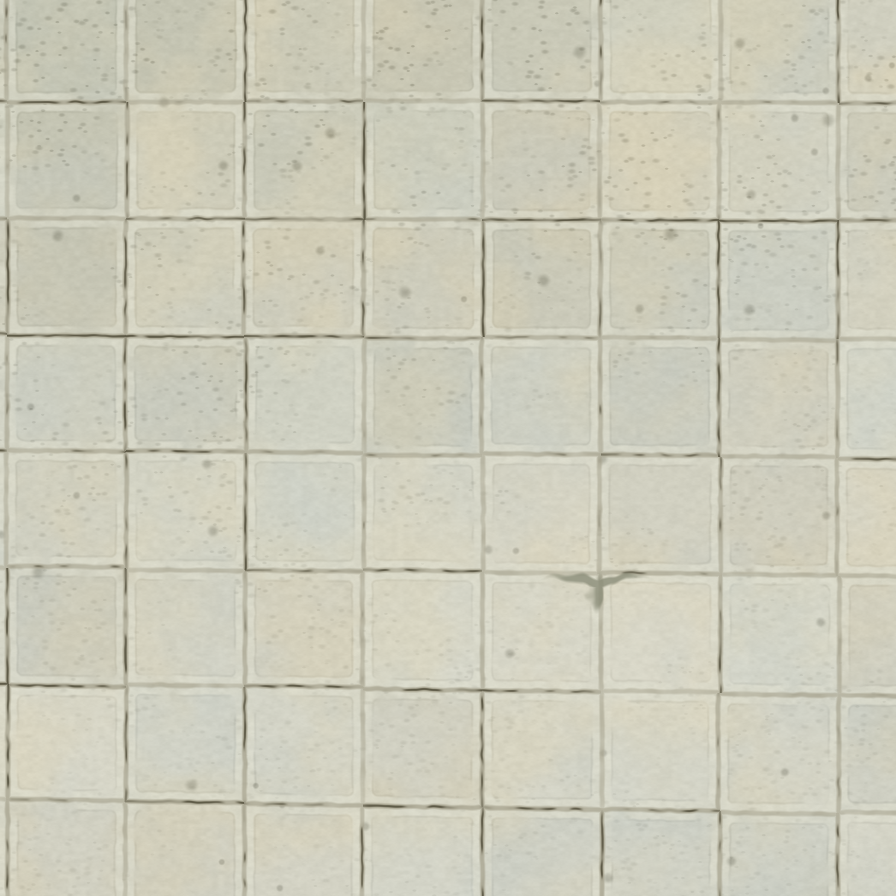
Give the GLSL for this texture, as a Shadertoy shader.

```glsl
// Weathered pale concrete paving: square slabs with raised rims and sandy, cracked joints.

// Layout, in canvas units
const vec2 ORIGIN = vec2(0.008, 0.886);   // a crossing of two joints
const vec2 PITCH = vec2(0.1325, 0.1298);  // slab spacing
const float ROW_SPREAD = 0.0026;          // rows widen toward the right
const float JITTER = 0.0016;              // joint misalignment
const float WOBBLE = 0.0016;              // joint raggedness
const float JOINT_HALF = 0.0026;
const float CRACK_HALF = 0.0011;
const float RIM = 0.0105;
const float CORNER = 0.017;
const vec2 STAIN = vec2(0.665, 0.354);

// Colours
const vec3 GREY = vec3(0.765, 0.768, 0.700);
const vec3 PALE = vec3(0.825, 0.825, 0.772);
const vec3 CREAM = vec3(0.840, 0.815, 0.715);
const vec3 COOL = vec3(0.785, 0.800, 0.765);
const vec3 RIM_LIGHT = vec3(0.865, 0.865, 0.805);
const vec3 SAND = vec3(0.650, 0.635, 0.555);
const vec3 CRACK = vec3(0.370, 0.355, 0.280);
const vec3 DAMP = vec3(0.520, 0.530, 0.450);

float hash(vec2 p) {
    vec3 q = fract(p.xyx * vec3(0.1031, 0.1030, 0.0973));
    q += dot(q, q.yzx + 33.33);
    return fract((q.x + q.y) * q.z);
}

float noise(vec2 p) {
    vec2 i = floor(p), f = fract(p);
    f = f * f * (3.0 - 2.0 * f);
    return mix(mix(hash(i), hash(i + vec2(1, 0)), f.x),
               mix(hash(i + vec2(0, 1)), hash(i + vec2(1, 1)), f.x), f.y);
}

float fbm(vec2 p) {
    float sum = 0.0, amp = 0.533;
    for (int i = 0; i < 4; i++) {
        sum += amp * noise(p);
        p = p * 2.03 + 17.3;
        amp *= 0.5;
    }
    return sum;
}

// Cellular pits: only a share of the cells holds one
float pits(vec2 p, float share) {
    vec2 cell = floor(p);
    float pit = 0.0;
    for (int y = -1; y <= 1; y++)
    for (int x = -1; x <= 1; x++) {
        vec2 c = cell + vec2(x, y);
        vec2 centre = c + vec2(hash(c + 3.1), hash(c + 8.7));
        float radius = mix(0.25, 0.65, hash(c + 5.5));
        float keep = step(hash(c + 1.9), share);
        pit = max(pit, keep * (1.0 - smoothstep(0.1, radius, length(p - centre))));
    }
    return pit;
}

float band(float d, float halfWidth, float soft) {
    return 1.0 - smoothstep(halfWidth - soft, halfWidth + soft, abs(d));
}

void mainImage(out vec4 fragColor, in vec2 fragCoord) {
    vec2 uv = fragCoord / iResolution.xy;
    float soft = max(0.0007, 0.75 / iResolution.y);

    // Slab grid with uneven joints
    vec2 pitch = PITCH + vec2(0.0, ROW_SPREAD * uv.x);
    vec2 ragged = vec2(noise(uv * 95.0), noise(uv * 95.0 + 41.0)) - 0.5;
    vec2 grid = (uv - ORIGIN + WOBBLE * ragged) / pitch;
    vec2 joint = round(grid), along = floor(grid);
    vec2 segV = vec2(joint.x, along.y) + 20.0;
    vec2 segH = vec2(along.x, joint.y) + 60.0;
    vec2 shift = JITTER * (2.0 * vec2(hash(segV), hash(segH)) - 1.0);
    vec2 offset = (grid - joint) * pitch - shift;
    vec2 slab = joint + step(0.0, offset) + 30.0;
    vec2 d = abs(offset);
    float inset = CORNER - length(max(CORNER - d, 0.0));

    // Slab face: broad fade, tint per slab, blotches
    float broad = fbm(uv * 3.0 + 4.0);
    float upper = smoothstep(0.1, 1.05, uv.y + 0.35 * (broad - 0.5));
    vec3 col = mix(PALE, GREY, upper * (1.0 - 0.55 * uv.x));
    float warm = smoothstep(0.35, 0.75, fbm(uv * 11.0 + 9.0));
    col = mix(col, CREAM, warm * 0.5 + 0.35 * upper * uv.x);
    col = mix(col, COOL, 0.45 * smoothstep(0.45, 0.75, fbm(uv * 9.0 + 31.0)));
    col += 0.035 * (hash(slab) - 0.5);
    col += vec3(0.014, 0.0, -0.014) * (hash(slab + 7.0) - 0.5);

    // Raised rim, with a faint shaded line along its inner edge
    float worn = smoothstep(0.2, 0.55, noise(uv * 42.0 + 5.0));
    float rim = 1.0 - smoothstep(RIM - 0.002, RIM + 0.001, inset);
    col = mix(col, RIM_LIGHT, rim * mix(0.2, 0.6, worn));
    col -= 0.035 * worn * band(inset - RIM - 0.001, 0.0011, 0.0012);

    // Grain and pits, coarser toward the top
    col += 0.055 * (fbm(uv * vec2(150.0, 230.0)) - 0.5);
    float rough = smoothstep(0.3, 0.65, fbm(uv * 13.0 + 70.0));
    col -= (0.04 + 0.07 * upper) * rough * pits(uv * vec2(100.0, 165.0), 0.22);
    col -= 0.13 * pits(uv * 60.0 + 12.0, 0.012);

    // Sandy joints, then dark cracks that come and go along them
    vec2 fill = vec2(hash(segV + 2.0), hash(segH + 2.0));
    vec2 dirt = vec2(noise(uv * vec2(30.0, 70.0)), noise(uv * vec2(70.0, 30.0) + 9.0));
    vec2 sand = (0.35 + 0.4 * fill + 0.3 * dirt)
              * vec2(band(d.x, JOINT_HALF, 0.0016), band(d.y, JOINT_HALF, 0.0016));
    col = mix(col, SAND, min(max(sand.x, sand.y), 1.0));
    vec2 open = smoothstep(0.55, 0.9, 0.5 * fill + 0.55 * dirt + 0.12 * upper);
    vec2 crack = open * vec2(band(d.x, CRACK_HALF, soft), band(d.y, CRACK_HALF, soft));
    col = mix(col, CRACK, max(crack.x, crack.y));

    // Damp stain spreading along one joint and dripping below it
    vec2 s = uv - STAIN + 0.012 * (vec2(noise(uv * 60.0), noise(uv * 60.0 + 5.0)) - 0.5);
    float spread = length(s / vec2(0.060, 0.006));
    float drip = length((s + vec2(0.0, 0.012)) / vec2(0.008, 0.024));
    col = mix(col, DAMP, 0.75 * (1.0 - smoothstep(0.5, 1.1, min(spread, drip))));

    fragColor = vec4(clamp(col, 0.0, 1.0), 1.0);
}
```
